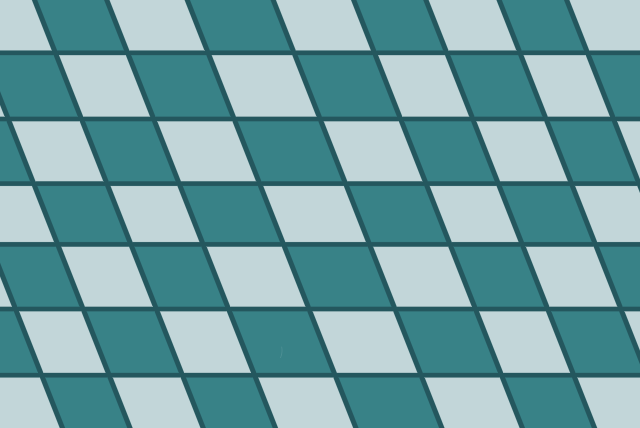
Reproduce this pattern procedurally as a Shadertoy shader.

```glsl
// Sheared two-tone checkerboard with dark grout between the tiles.
// Line positions are an even pitch plus a few sine harmonics, so tile sizes
// drift gently; sparse hashed scratches add faint wear to the teal tiles.

// All lengths are in canvas heights, measured from the canvas centre.
const vec3 TEAL  = vec3(0.22, 0.51, 0.53);
const vec3 PALE  = vec3(0.76, 0.84, 0.85);
const vec3 GROUT = vec3(0.14, 0.34, 0.37);

const float SLANT         = 0.394;    // sideways shift per unit of height
const float COLUMN_OFFSET = -0.0127;
const float COLUMN_PITCH  = 0.1758;
const float ROW_PITCH     = 0.1504;
const float COLUMN_PERIOD = 10.0;     // tiles per cycle of size drift
const float ROW_PERIOD    = 6.0;
const vec4  HARMONICS     = vec4(1.0, 2.0, 4.0, 5.0);
const vec4  COLUMN_DRIFT  = vec4(0.0202, 0.0086, 0.0039, -0.0025);
const vec4  ROW_DRIFT     = vec4(-0.0036, -0.0028, 0.0, 0.0);
const float COLUMN_HALF_WIDTH = 0.0059;
const float ROW_HALF_WIDTH    = 0.0055;

const float SCRATCH_GRID    = 0.24;
const float SCRATCH_CHANCE  = 0.3;
const float SCRATCH_LENGTH  = 0.012;
const float SCRATCH_WIDTH   = 0.0008;
const float SCRATCH_OPACITY = 0.18;

const float TAU = 6.2831853;

vec3 hash32(vec2 p) {
    vec3 q = fract(p.xyx * vec3(0.1031, 0.1030, 0.0973));
    q += dot(q, q.yxz + 33.33);
    return fract((q.xxy + q.yzz) * q.zyx);
}

// Position of the grout line with half-integer index t.
float linePosition(float t, float pitch, float period, vec4 drift) {
    return t * pitch + dot(drift, sin(HARMONICS * TAU * t / period));
}

// Returns the tile index (x) and the distance to the nearest line (y).
vec2 tileAxis(float x, float pitch, float period, vec4 drift) {
    float guess = floor(x / pitch + 0.5);
    vec2 tile = vec2(guess - 2.0, 1.0);
    for (int i = -1; i <= 2; i++) {
        float index = guess + float(i);
        float d = x - linePosition(index - 0.5, pitch, period, drift);
        if (d > 0.0) tile.x = index;
        tile.y = min(tile.y, abs(d));
    }
    return tile;
}

// Coverage of a shape with signed distance d.
float coverage(float d, float pixel) {
    return 1.0 - smoothstep(-0.7 * pixel, 0.7 * pixel, d);
}

// One short, slightly bowed hairline in some cells of a coarse grid.
float scratches(vec2 p, float pixel) {
    vec2 cell = floor(p / SCRATCH_GRID);
    vec3 rnd = hash32(cell + 57.0);
    vec2 centre = (cell + mix(vec2(0.15), vec2(0.85), rnd.xy)) * SCRATCH_GRID;
    float angle = TAU * rnd.z;
    vec2 axis = vec2(cos(angle), sin(angle));
    vec2 q = p - centre;
    q = vec2(dot(q, axis), dot(q, vec2(-axis.y, axis.x)));
    q.y += 12.0 * q.x * q.x;
    float d = length(vec2(max(abs(q.x) - SCRATCH_LENGTH, 0.0), q.y));
    float present = step(hash32(cell + 113.0).x, SCRATCH_CHANCE);
    return present * coverage(d - SCRATCH_WIDTH, pixel);
}

void mainImage(out vec4 fragColor, in vec2 fragCoord) {
    float pixel = 1.0 / iResolution.y;
    vec2 p = (fragCoord - 0.5 * iResolution.xy) * pixel;

    // Sheared grid
    float sheared = p.x + SLANT * p.y - COLUMN_OFFSET;
    vec2 column = tileAxis(sheared, COLUMN_PITCH, COLUMN_PERIOD, COLUMN_DRIFT);
    vec2 row = tileAxis(p.y, ROW_PITCH, ROW_PERIOD, ROW_DRIFT);
    column.y *= inversesqrt(1.0 + SLANT * SLANT);

    // Tiles and wear
    float isTeal = mod(column.x + row.x, 2.0);
    vec3 color = mix(PALE, TEAL, isTeal);
    color = mix(color, PALE, SCRATCH_OPACITY * scratches(p, pixel));

    // Grout
    float grout = min(column.y - COLUMN_HALF_WIDTH, row.y - ROW_HALF_WIDTH);
    color = mix(color, GROUT, coverage(grout, pixel));

    fragColor = vec4(color, 1.0);
}
```
